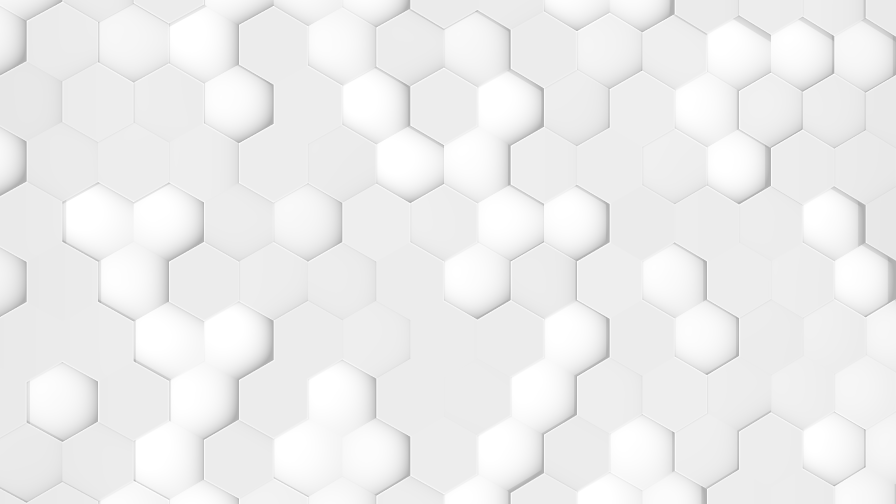
Give the GLSL for this pattern, as a WebGL 2 fragment shader.

```glsl
#version 300 es
precision highp float;
// White relief of pointy-top hexagonal columns at random heights, seen slightly
// from the side. Each cell compares its height with its six neighbours to add
// soft shadows, visible walls, lit rims and a glow on the sunken faces.

uniform vec2 u_resolution;
out vec4 fragColor;

const float PITCH = 0.1333;              // hexagon width, in canvas heights
const vec2  ORIGIN = vec2(-0.008, 0.058); // centre of one cell from mid canvas
const float TILT = 0.042;                // perspective shrink towards the right
const vec2  VIEW_CENTRE = vec2(-0.3, 0.0);
const vec2  SHADE_DIR = vec2(0.85, -0.53); // side of a cell that is darkest

const float FACE = 0.928;
const float GLOW = 0.06;
const float SHADOW = 0.27;
const float SHADOW_WIDTH = 0.10;         // in hexagon widths
const float BOUNCE = 0.07;
const float WALL_DARK = 0.075;
const float WALL_WIDTH = 0.13;
const float RIM_WIDTH = 0.016;
const float RIM_LIGHT = 0.055;
const float SEAM_DARK = 0.035;
const vec2  HEX_GRID = vec2(1.0, 1.7320508);
const int   SAMPLES = 3;                 // per axis, for smooth edges

// Centre of the hexagon that contains p, from two interleaved grids.
vec2 hexCentre(vec2 p) {
    vec2 a = floor(p / HEX_GRID + 0.5) * HEX_GRID;
    vec2 b = (floor(p / HEX_GRID) + 0.5) * HEX_GRID;
    vec2 da = p - a, db = p - b;
    return dot(da, da) < dot(db, db) ? a : b;
}

// Random value per cell, keyed by its whole-number lattice position.
float cellHash(vec2 centre, float seed) {
    vec2 id = floor(centre * 2.0 / HEX_GRID + 0.5);
    vec3 q = fract(vec3(id.xyx + seed) * vec3(0.1031, 0.1030, 0.0973));
    q += dot(q, q.yzx + 33.33);
    return fract((q.x + q.y) * q.z);
}

float columnHeight(vec2 centre) {
    return smoothstep(0.0, 0.85, cellHash(centre, 71.0));
}

// Brightness at a point of the canvas, centred and in canvas heights.
float relief(vec2 screen) {
    vec2 p = (screen / (1.0 - TILT * screen.x) - ORIGIN) / PITCH;
    vec2 centre = hexCentre(p);
    vec2 local = p - centre;
    float height = columnHeight(centre);
    float sunken = 1.0 - smoothstep(0.15, 0.75, height);

    // Face: slight tone per cell, brightest on the sunken ones
    float tone = FACE + 0.012 * (cellHash(centre, 19.0) - 0.5);
    float lit = 1.0 - smoothstep(0.1, 0.7, length(local + 0.12 * SHADE_DIR));
    tone += GLOW * sunken * mix(0.45, 1.0, lit);

    for (int i = 0; i < 6; i++) {
        float angle = float(i) * 1.0471976;
        vec2 dir = vec2(cos(angle), sin(angle));
        float edge = 0.5 - dot(local, dir);
        float stepUp = columnHeight(centre + dir) - height;
        float rise = max(stepUp, 0.0);
        float facing = smoothstep(-0.7, 0.9, dot(dir, SHADE_DIR));

        // Soft shadow on one side, bounced light on the other
        float falloff = exp(-edge / SHADOW_WIDTH);
        tone -= SHADOW * rise * falloff * mix(0.22, 1.0, facing);
        tone += BOUNCE * rise * exp(-edge / 0.2) * (1.0 - facing);

        // Wall of a taller column that faces the viewer
        float wall = WALL_WIDTH * rise * max(dot(dir, screen - VIEW_CENTRE), 0.0);
        tone -= WALL_DARK * (1.0 - smoothstep(wall * 0.85, wall + 0.002, edge))
              * smoothstep(0.0, 0.02, wall);

        // Lit rim on the upper edge, thin seam on the lower one
        float rim = 1.0 - smoothstep(RIM_WIDTH * 0.5, RIM_WIDTH * 1.5, edge);
        tone += RIM_LIGHT * rim * smoothstep(0.05, 0.4, -stepUp) * (1.0 - 0.6 * facing);
        tone -= SEAM_DARK * rim * smoothstep(0.0, 0.25, stepUp);
    }

    // Gentle darkening at the far left and right
    tone -= 0.018 * smoothstep(0.6, 0.95, abs(screen.x));
    return clamp(tone, 0.7, 1.0);
}

void main() {
    float sum = 0.0;
    for (int j = 0; j < SAMPLES; j++) {
        for (int i = 0; i < SAMPLES; i++) {
            vec2 offset = (vec2(i, j) + 0.5) / float(SAMPLES) - 0.5;
            vec2 point = gl_FragCoord.xy + offset;
            sum += relief((point - 0.5 * u_resolution) / u_resolution.y);
        }
    }
    fragColor = vec4(vec3(sum / float(SAMPLES * SAMPLES)), 1.0);
}
```
